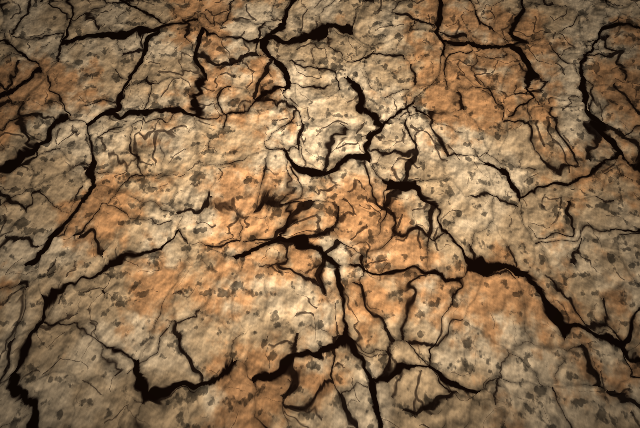
Give the GLSL for this texture, as a Shadertoy shader.

```glsl
// Sun-baked cracked earth: jagged dark fissures between rough tan clay plates.

const vec3 PALE_CLAY  = vec3(0.83, 0.71, 0.55);
const vec3 TAN_CLAY   = vec3(0.72, 0.59, 0.43);
const vec3 RUST_CLAY  = vec3(0.72, 0.50, 0.31);
const vec3 CRACK_DARK = vec3(0.075, 0.035, 0.018);

float hash(vec2 p) {
    return fract(sin(dot(p, vec2(127.1, 311.7))) * 43758.5453);
}

vec2 hash2(vec2 p) {
    return vec2(hash(p), hash(p + 37.3));
}

float noise(vec2 p) {
    vec2 i = floor(p), f = fract(p);
    f = f * f * (3.0 - 2.0 * f);
    float low  = mix(hash(i), hash(i + vec2(1, 0)), f.x);
    float high = mix(hash(i + vec2(0, 1)), hash(i + vec2(1, 1)), f.x);
    return mix(low, high, f.y);
}

float fbm(vec2 p) {
    float sum = 0.0, amplitude = 0.53;
    for (int i = 0; i < 4; i++) {
        sum += amplitude * noise(p);
        p = mat2(1.6, 1.2, -1.2, 1.6) * p + 11.7;
        amplitude *= 0.5;
    }
    return sum;
}

vec2 warp(vec2 p, float frequency, float amount) {
    vec2 q = p * frequency;
    return p + amount * (vec2(fbm(q), fbm(q + 53.1)) - 0.5);
}

// Distance to the nearest fissure wall, negative inside a fissure.
// Every border has its own half width; a negative one closes it.
float fissure(vec2 p, float frequency, float thinnest, float widest) {
    vec2 q = p * frequency, base = floor(q);
    vec2 nearId = base, nearest = vec2(0.0);
    float nearDist = 1e3;
    for (int y = -1; y <= 1; y++)
    for (int x = -1; x <= 1; x++) {
        vec2 id = base + vec2(x, y);
        vec2 toSite = id + 0.1 + 0.8 * hash2(id) - q;
        float d = dot(toSite, toSite);
        if (d < nearDist) { nearDist = d; nearest = toSite; nearId = id; }
    }
    float gap = 1e3;
    for (int y = -2; y <= 2; y++)
    for (int x = -2; x <= 2; x++) {
        vec2 id = nearId + vec2(x, y);
        vec2 toSite = id + 0.1 + 0.8 * hash2(id) - q;
        vec2 across = toSite - nearest;
        if (dot(across, across) > 1e-4) {
            float border = dot(0.5 * (nearest + toSite), normalize(across));
            float halfWidth = mix(thinnest, widest, hash(id + nearId + 5.7));
            gap = min(gap, border / frequency - halfWidth);
        }
    }
    return gap;
}

float opening(float gap, float softness) {
    return 1.0 - smoothstep(-softness, softness, gap);
}

// Slope of the crumbly surface towards the light.
float relief(vec2 p, float frequency, vec2 towardLight) {
    return fbm(p * frequency) - fbm((p + towardLight) * frequency);
}

void mainImage(out vec4 fragColor, in vec2 fragCoord) {
    vec2 p = (fragCoord - 0.5 * iResolution.xy) / iResolution.y;

    // The ground recedes towards the top
    vec2 ground = p * (1.0 + 0.38 * p.y) + 7.0;
    vec2 jagged = warp(warp(ground, 8.0, 0.11), 42.0, 0.022);

    // Three generations of fissures with ragged widths
    float ragged = 0.007 * (noise(ground * 19.0) - 0.5);
    float patchy = 0.010 * (noise(ground * 5.0 + 3.0) - 0.5);
    float wide   = fissure(jagged, 4.8, -0.004, 0.0095) + ragged;
    float medium = fissure(jagged + 2.3, 10.5, -0.006, 0.0046) + ragged * 0.6 + patchy * 0.4;
    float fine   = fissure(jagged + 5.1, 23.0, -0.007, 0.0024) + patchy * 0.5;

    // Clay tint, from pale crust to rusty soil
    float crust = fbm(ground * 11.0 + 21.0);
    float rust  = fbm(ground * 6.0 + 40.0) + 0.35 * (fbm(ground * 45.0) - 0.5);
    vec3 color = mix(TAN_CLAY, PALE_CLAY, smoothstep(0.35, 0.65, crust));
    color = mix(color, RUST_CLAY, 0.85 * smoothstep(0.46, 0.68, rust));

    // Crumbs, grains and small pits
    float rough = mix(0.9, 1.9, noise(ground * 7.0 + 60.0));
    float light = relief(ground, 26.0, vec2(-0.006, 0.010)) * rough;
    light += 0.8 * relief(ground, 75.0, vec2(-0.002, 0.004));
    float pits = 1.0 - smoothstep(0.24, 0.37, fbm(ground * 52.0 + 9.0));
    color *= clamp(1.04 + 0.85 * light, 0.45, 1.35) * (1.0 - 0.45 * pits);

    // Plate rims darken before dropping into the fissures
    color *= mix(0.72, 1.0, smoothstep(0.0, 0.012, min(wide, medium)));
    color = mix(color, CRACK_DARK, 0.60 * opening(fine, 0.0020));
    color = mix(color, CRACK_DARK, 0.88 * opening(medium, 0.0022));
    color = mix(color, CRACK_DARK, opening(wide, 0.0025));

    // Lens falloff
    float radius = length(p * vec2(0.85, 1.05));
    color *= mix(1.10, 0.46, smoothstep(0.15, 0.88, radius));

    fragColor = vec4(clamp(color, 0.0, 1.0), 1.0);
}
```
